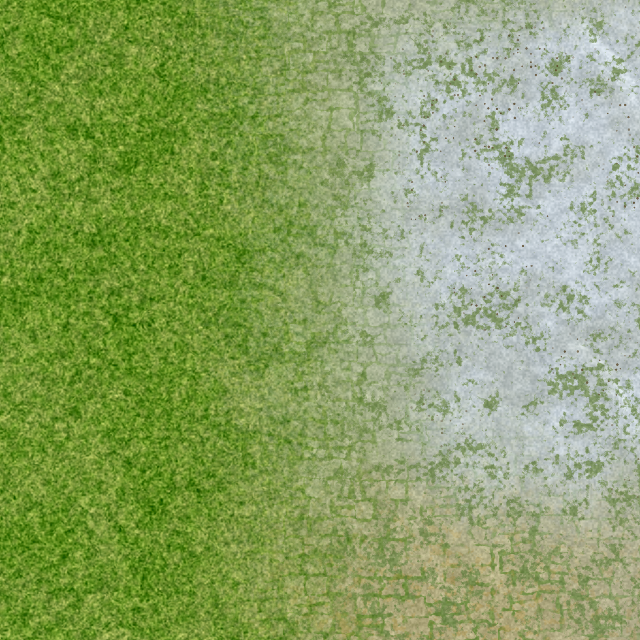
Reproduce this texture procedurally as a Shadertoy shader.

```glsl
float hash(vec2 p) {
    vec3 q = fract(vec3(p.xyx) * 0.1031);
    q += dot(q, q.yzx + 33.33);
    return fract((q.x + q.y) * q.z);
}

float noise(vec2 p) {
    vec2 i = floor(p), f = fract(p);
    f = f * f * (3.0 - 2.0 * f);
    return mix(mix(hash(i), hash(i + vec2(1, 0)), f.x),
               mix(hash(i + vec2(0, 1)), hash(i + vec2(1, 1)), f.x), f.y);
}

float fbm(vec2 p) {
    float sum = 0.0, amp = 0.5;
    for (int i = 0; i < 5; i++) {
        sum += amp * noise(p);
        p = mat2(1.6, 1.2, -1.2, 1.6) * p + 17.3;
        amp *= 0.5;
    }
    return sum / 0.97;
}

// Short blades: stretched noise in fixed directions, bent by a small warp
float blades(vec2 p) {
    p += 0.008 * (vec2(noise(p * 75.0), noise(p * 75.0 + 80.0)) - 0.5);
    float sum = 0.0;
    for (int i = 0; i < 4; i++) {
        float a = float(i) * 0.785 + 0.4;
        vec2 q = mat2(cos(a), -sin(a), sin(a), cos(a)) * p;
        sum += noise(q * vec2(130.0, 330.0) + float(i) * 41.0);
    }
    return sum / 4.0;
}

vec3 grass(vec2 uv) {
    float patches = fbm(uv * 13.0 + 3.0) - 0.5;
    float tufts = fbm(uv * 90.0 + 50.0) - 0.5;
    float dry = smoothstep(-0.2, 0.24, 0.5 * tufts + 0.45 * patches + 0.2 * (uv.x - 0.22));
    vec3 col = mix(vec3(0.37, 0.55, 0.12), vec3(0.47, 0.575, 0.22), dry);
    col += patches * 0.05 + tufts * vec3(0.13, 0.09, 0.10);
    col += (blades(uv) - 0.5) * vec3(0.60, 0.46, 0.40);
    return col + (noise(uv * 340.0) - 0.5) * vec3(0.24, 0.19, 0.17);
}

// x: distance to the nearest joint, y: random tone of the slab
vec2 paving(vec2 uv) {
    vec2 p = uv * vec2(27.0, 33.0);
    p += 0.22 * (vec2(noise(uv * 70.0), noise(uv * 70.0 + 60.0)) - 0.5);
    // Shift blocks of slabs so that courses do not run straight across
    float block = floor(p.x / 3.0);
    p.y += hash(vec2(block, 6.0));
    float row = floor(p.y);
    p.x += 0.8 * (hash(vec2(row, 8.0 + block)) - 0.5);
    vec2 id = floor(p), f = fract(p);
    float size = 1.0;
    if (hash(id + 31.0) > 0.72) {
        size = 0.5;
        id.y += 0.5 * step(0.5, f.y);
        f.y = mod(f.y, 0.5);
    }
    float joint = min(min(f.x, 1.0 - f.x), min(f.y, size - f.y));
    return vec2(joint, hash(id * 2.0 + 5.0));
}

// Small dark pits, one candidate in each cell
float pits(vec2 uv) {
    vec2 p = uv * 150.0, id = floor(p);
    vec2 c = 0.3 + 0.4 * vec2(hash(id + 2.0), hash(id + 9.0));
    float r = 0.05 + 0.15 * hash(id + 14.0);
    return step(0.91, hash(id)) * (1.0 - smoothstep(r, r + 0.2, length(fract(p) - c)));
}

vec3 concrete(vec2 uv) {
    float cloud = fbm(uv * 15.0 + 20.0);
    vec3 col = mix(vec3(0.71, 0.745, 0.74), vec3(0.77, 0.81, 0.84), smoothstep(0.3, 0.68, cloud));
    col += (fbm(uv * 85.0) - 0.5) * 0.17;
    // Faint arcs, repeated every half canvas
    vec2 q = vec2(uv.x, mod(uv.y, 0.5)) - vec2(0.76, 0.26);
    float d = length(q) - 0.25 + 0.012 * (noise(uv * 30.0) - 0.5);
    float fade = smoothstep(0.84, 0.92, uv.x) * smoothstep(0.02, 0.1, q.y);
    col += 0.06 * fade * smoothstep(-0.035, 0.0, d) * (1.0 - smoothstep(0.0, 0.006, d));
    return col;
}

void mainImage(out vec4 fragColor, in vec2 fragCoord) {
    vec2 uv = fragCoord / iResolution.xy;
    float broad = fbm(uv * 8.0 + 11.0) - 0.5;
    float fine = fbm(uv * 130.0 + 70.0) - 0.5;
    float grit = noise(uv * 340.0 + 13.0) - 0.5;

    // Paved ground, warmest near the lower edge
    float low = 1.0 - smoothstep(0.02, 0.36, uv.y + 0.08 * broad);
    vec2 slab = paving(uv);
    vec3 ground = mix(vec3(0.66, 0.69, 0.56), vec3(0.69, 0.66, 0.49), low);
    ground += (slab.y - 0.5) * 0.06 + fine * 0.18;
    float joint = 1.0 - smoothstep(0.03, 0.12, slab.x + 0.22 * fine);
    joint *= smoothstep(0.3, 0.55, fbm(uv * 40.0 + 90.0)) * mix(0.55, 0.95, low);
    ground = mix(ground, vec3(0.43, 0.55, 0.25), joint);
    float rust = low * smoothstep(0.54, 0.7, fbm(uv * 110.0 + 140.0));
    ground = mix(ground, vec3(0.70, 0.58, 0.28), 0.4 * rust);

    // Pale concrete fills a soft ellipse on the right
    float oval = length((uv - vec2(0.96, 0.64)) / vec2(0.43, 0.46)) + 0.3 * broad;
    float pale = 1.0 - smoothstep(0.6, 1.2, oval + 0.25 * fine);
    vec3 col = mix(ground, concrete(uv), pale);
    float corner = smoothstep(0.78, 1.0, uv.x) * (1.0 - pale);
    col = mix(col, vec3(0.70, 0.70, 0.64), 0.35 * corner);

    // Crumbly moss flecks gathered in loose clusters, and pits
    float growth = fbm(uv * 170.0 + 200.0) * 0.55 + fbm(uv * 30.0 + 33.0) * 0.45;
    float moss = smoothstep(0.51, 0.68, growth + 0.035 * low);
    col = mix(col, vec3(0.43, 0.53, 0.29), 0.8 * moss);
    float pitArea = pale * smoothstep(0.42, 0.58, fbm(uv * 9.0 + 44.0));
    col = mix(col, vec3(0.36, 0.29, 0.17), 0.8 * pits(uv) * pitArea);

    // Grass thins out towards the right
    float edge = uv.x + 0.07 * broad + 0.15 * fine - 0.06 * joint;
    float cover = 1.0 - smoothstep(0.26, 0.66, edge + 0.04 * smoothstep(0.65, 1.0, uv.y));
    col = mix(col, grass(uv), cover);
    col += grit * vec3(0.12, 0.11, 0.11);
    fragColor = vec4(clamp(col, 0.0, 1.0), 1.0);
}
```
